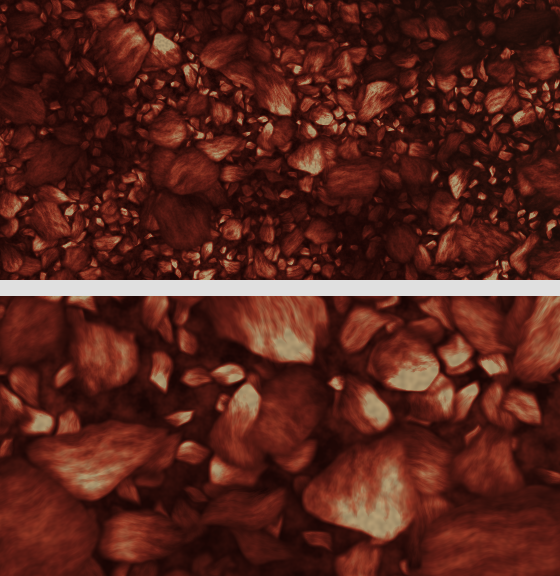
Top: the whole. Bottom: its middle third, enlarged.
A Shadertoy shader for this texture:

```glsl
const float TAU = 6.2831853;
const int LAYERS = 5;             // small crumbs first, large lumps on top
const float CRUMB_CELL = 0.046;   // cell width of the smallest layer
const float LAYER_GROWTH = 1.54;
const int FACETS = 6;
const float FACET_SHARPNESS = 9.0;
const float EDGE_SOFTNESS = 0.0025;
const float CONTACT_SHADOW = 0.55;
const float GLOW_MEAN = 0.74;
const float GLOW_VARIATION = 1.0;
const float HOT_SPOT = 0.85;
const vec3 MOSS_TINT = vec3(0.10, 0.065, 0.04);
const vec3 EMBER[6] = vec3[6](
    vec3(0.105, 0.022, 0.016), vec3(0.24, 0.07, 0.05), vec3(0.38, 0.11, 0.08),
    vec3(0.55, 0.20, 0.13), vec3(0.62, 0.36, 0.24), vec3(0.66, 0.57, 0.42));

vec3 hash3(vec2 p) {
    vec3 q = fract(p.xyx * vec3(0.1031, 0.1030, 0.0973));
    q += dot(q, q.yxz + 33.33);
    return fract((q.xxy + q.yzz) * q.zyx);
}

vec2 direction(float angle) {
    return vec2(cos(angle), sin(angle));
}

float cornerSlope(vec2 cell, vec2 offset) {
    return dot(direction(TAU * hash3(cell).x), offset);
}

float gradientNoise(vec2 p) {
    vec2 i = floor(p), f = fract(p);
    vec2 u = f * f * f * (f * (f * 6.0 - 15.0) + 10.0);
    vec2 e = vec2(1.0, 0.0);
    return mix(mix(cornerSlope(i, f), cornerSlope(i + e, f - e), u.x),
               mix(cornerSlope(i + e.yx, f - e.yx), cornerSlope(i + 1.0, f - 1.0), u.x), u.y);
}

float fbm(vec2 p) {
    float sum = 0.0, amplitude = 1.0;
    for (int i = 0; i < 4; i++) {
        sum += amplitude * gradientNoise(p);
        p = mat2(1.6, 1.2, -1.2, 1.6) * p + 7.3;
        amplitude *= 0.55;
    }
    return sum;
}

// x: distance, 1 at the outline; y: blended facet brightness
vec2 facetedLump(vec2 q, vec2 id) {
    float total = 0.0, tone = 0.0;
    for (int k = 0; k < FACETS; k++) {
        vec3 rnd = hash3(id + 17.3 * float(k + 1));
        float angle = TAU * (float(k) + 0.8 * (rnd.x - 0.5)) / float(FACETS);
        float side = dot(q, direction(angle)) / mix(0.7, 1.1, rnd.y);
        float weight = exp(FACET_SHARPNESS * side);
        total += weight;
        tone += weight * rnd.z;
    }
    return vec2(log(total) / FACET_SHARPNESS, tone / total);
}

// Lays one scattered layer of lumps over the heat below
float addLumps(float heat, vec2 p, float glow, int layer, float pixel) {
    float level = float(layer) / float(LAYERS - 1);
    float cellSize = CRUMB_CELL * pow(LAYER_GROWTH, float(layer));
    float presence = mix(0.85, 0.32, level);
    vec2 home = floor(p / cellSize);
    for (int j = -1; j <= 1; j++)
    for (int i = -1; i <= 1; i++) {
        vec2 cell = home + vec2(i, j);
        vec2 id = cell + 61.0 * float(layer + 1) + 200.0;
        vec3 place = hash3(id), look = hash3(id + 91.7), shape = hash3(id + 143.1);
        if (place.z > presence) continue;

        float radius = cellSize * mix(0.28, 0.46, shape.x);
        float stretch = mix(1.0, 1.4, shape.y);
        vec2 axis = direction(TAU * shape.z);
        vec2 q = p - (cell + 0.5 + 0.7 * (place.xy - 0.5)) * cellSize;
        q = vec2(dot(q, axis), dot(q, vec2(-axis.y, axis.x)));
        q /= radius * vec2(stretch, 1.0 / stretch);
        if (dot(q, q) > 4.0) continue;

        vec2 lump = facetedLump(q, id);
        float blur = (EDGE_SOFTNESS + pixel) / radius;
        heat *= mix(CONTACT_SHADOW, 1.0, smoothstep(0.95, 1.35, lump.x));
        float cover = 1.0 - smoothstep(1.0 - blur, 1.0 + blur, lump.x);
        if (cover <= 0.0) continue;

        // Facets, a lit side, rough skin and a glowing end
        float lean = dot(q, direction(TAU * look.x));
        float skin = fbm(q * vec2(1.3, 2.4) * mix(0.8, 1.7, level) + id * 3.7);
        float body = 0.42 + 0.55 * lump.y + 0.28 * lean + mix(0.2, 0.42, level) * skin;
        body *= mix(0.5, 1.25, look.y) * mix(1.0, 0.78, level);
        body *= 1.0 - 0.5 * smoothstep(0.65, 1.05, lump.x);
        float hot = HOT_SPOT * pow(look.z, 5.0) * smoothstep(-0.1, 0.9, lean + 0.3 * skin);
        heat = mix(heat, max(glow * (body + hot), 0.0), cover);
    }
    return heat;
}

vec3 emberColour(float heat) {
    vec3 colour = EMBER[0];
    for (int i = 1; i < 6; i++)
        colour = mix(colour, EMBER[i], clamp(heat * 5.0 - float(i - 1), 0.0, 1.0));
    return colour;
}

void mainImage(out vec4 fragColor, in vec2 fragCoord) {
    float pixel = 1.0 / iResolution.y;
    vec2 p = fragCoord * pixel;
    vec2 warp = vec2(gradientNoise(p * 14.0), gradientNoise(p * 14.0 + 40.0)) * 0.014
              + vec2(gradientNoise(p * 45.0), gradientNoise(p * 45.0 + 80.0)) * 0.004;

    // Uneven fire beneath, and rubble in the gaps
    float glow = GLOW_MEAN + GLOW_VARIATION * gradientNoise(p * 2.3 + 5.2)
               + 0.4 * gradientNoise(p * 6.0 + 31.0);
    glow = clamp(glow - 0.12 * smoothstep(1.2, 2.0, p.x), 0.15, 1.3);
    float heat = max(0.14 + 0.3 * fbm(p * 28.0), 0.0) * glow;
    for (int layer = 0; layer < LAYERS; layer++)
        heat = addLumps(heat, p + warp, glow, layer, pixel);

    // Bloom, fine grain and a dull olive corner
    heat += 0.1 * smoothstep(0.15, 0.55, gradientNoise(p * 3.4 + 12.0));
    vec3 colour = emberColour(heat) * (1.0 + 0.16 * gradientNoise(p * 120.0));
    float moss = smoothstep(1.3, 2.1, p.x + 0.4 * p.y) * (1.0 - smoothstep(0.1, 0.5, heat));
    fragColor = vec4(mix(colour, MOSS_TINT, 0.4 * moss), 1.0);
}
```
